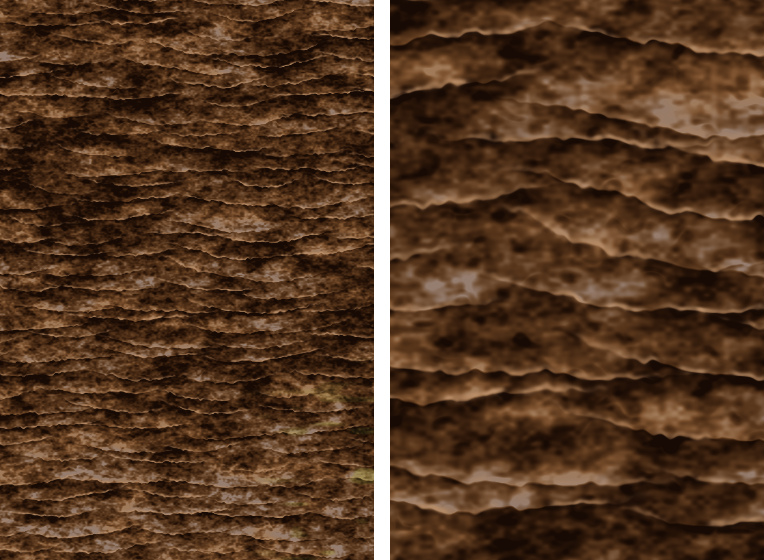
Left: the whole. Right: its middle third, enlarged.
This texture is drawn by a WebGL 2 fragment shader. Its source:

```glsl
#version 300 es
precision highp float;
// Weathered brown hide: long sagging folds stacked in loose rows.
// Each jittered cell holds one fold with a pale crest, a lit slope above and a
// shadow below; rough fractal mottling, cellular pits and sine bands vary the tone.

uniform vec2 u_resolution;
out vec4 fragColor;

const float ROWS = 32.0;          // fold rows per canvas height
const float COLUMNS = 5.8;        // fold cells per canvas height, along x
const float SAG = 0.45;           // rise of a fold toward its ends, in rows
const float SLOPE_LIGHT = 0.25;
const float SHADOW = 0.42;
const float CREST_WIDTH = 0.058;  // in rows
const float CREST_STRENGTH = 0.85;
const float BASE_TONE = 0.535;
const float MOTTLE = 1.45;
const float GRAIN = 0.27;
const float PITS = 0.24;
const vec2 MOTTLE_SCALE = vec2(20.0, 40.0);

const vec3 PIT    = vec3(0.09, 0.04, 0.015);
const vec3 DARK   = vec3(0.16, 0.08, 0.03);
const vec3 UMBER  = vec3(0.26, 0.15, 0.07);
const vec3 BROWN  = vec3(0.36, 0.22, 0.11);
const vec3 TAN    = vec3(0.50, 0.33, 0.19);
const vec3 PALE   = vec3(0.63, 0.48, 0.35);
const vec3 CREST  = vec3(0.73, 0.56, 0.41);
const vec3 ASH    = vec3(0.93, 1.02, 1.24);   // relative tint of greyed skin
const vec3 MOSS   = vec3(0.43, 0.40, 0.17);

float saturate(float v) { return clamp(v, 0.0, 1.0); }

float hash(vec2 p) {
  vec3 q = fract(p.xyx * 0.1031);
  q += dot(q, q.yzx + 33.33);
  return fract((q.x + q.y) * q.z);
}

float noise(vec2 p) {
  vec2 i = floor(p), f = fract(p);
  f = f * f * (3.0 - 2.0 * f);
  return mix(mix(hash(i), hash(i + vec2(1, 0)), f.x),
             mix(hash(i + vec2(0, 1)), hash(i + vec2(1, 1)), f.x), f.y);
}

float fbm(vec2 p) {
  float sum = 0.0, total = 0.0, amp = 0.5;
  for (int i = 0; i < 4; i++) {
    sum += amp * noise(p);
    total += amp;
    p = mat2(0.98, 0.2, -0.2, 0.98) * p * 2.03 + vec2(17.3, 9.1);
    amp *= 0.68;
  }
  return sum / total;
}

// Distance to the nearest scattered point
float cellular(vec2 p) {
  vec2 cell = floor(p);
  float nearest = 2.0;
  for (int y = -1; y <= 1; y++)
    for (int x = -1; x <= 1; x++) {
      vec2 id = cell + vec2(x, y);
      nearest = min(nearest, distance(p, id + vec2(hash(id), hash(id + 19.3))));
    }
  return nearest;
}

// Slow waves, a soft vertical valley and small ragged wobble
vec2 warp(vec2 p) {
  float valley = exp(-pow((p.x - 0.45) / 0.09, 2.0)) * smoothstep(0.25, 0.8, p.y);
  p.y += 0.016 * valley + 0.005 * sin(p.x * 13.0 + 3.0 * sin(p.y * 5.0));
  p.y += 0.007 * (noise(p * vec2(20.0, 14.0)) - 0.5);
  p.y += 0.004 * (noise(p * vec2(70.0, 50.0) + 40.0) - 0.5);
  p.y += 0.003 * (noise(p * vec2(190.0, 120.0) + 80.0) - 0.5);
  return p;
}

// Returns (relief shading, crest line) summed over neighbouring folds
vec2 folds(vec2 p) {
  vec2 g = p * vec2(COLUMNS, ROWS);
  float soft = max(0.03, 0.6 * ROWS / u_resolution.y);
  float relief = 0.0, crest = 0.0;
  for (int row = -2; row <= 2; row++) {
    float r = floor(g.y) + float(row);
    float x = g.x + hash(vec2(r, 71.0)) * 7.0 + 20.0;
    for (int col = -1; col <= 1; col++) {
      vec2 id = vec2(floor(x) + float(col), r + 50.0);
      float a = hash(id), b = hash(id + 31.7), c = hash(id + 77.1);
      float u = (x - id.x - 0.5 - 0.4 * (a - 0.5)) / mix(0.42, 0.78, b);
      float edge = r + 0.5 + 0.65 * (c - 0.5) + SAG * (u * u - 0.35)
                 + 0.5 * (fract(a * 13.0) - 0.5) * u;
      float d = g.y - edge;
      float taper = 1.0 - smoothstep(0.4, 1.0, abs(u));
      float lit = SLOPE_LIGHT * exp(-max(d, 0.0) / 0.38);
      float shade = SHADOW * exp(min(d, 0.0) / 0.22);
      relief += taper * mix(0.55, 1.15, b) * mix(-shade, lit, smoothstep(-soft, soft, d));
      float broken = smoothstep(0.15, 0.6, noise(vec2(x * 11.0, r * 3.7)));
      float line = exp(-pow((d - 0.04) / CREST_WIDTH, 2.0));
      crest += sqrt(taper) * broken * mix(0.35, 1.0, c) * line;
    }
  }
  return vec2(relief, min(crest, 1.0));
}

vec3 skinRamp(float tone) {
  float t = tone * 5.0;
  vec3 c = mix(PIT, DARK, saturate(t));
  c = mix(c, UMBER, saturate(t - 1.0));
  c = mix(c, BROWN, saturate(t - 2.0));
  c = mix(c, TAN, saturate(t - 3.0));
  return mix(c, PALE, saturate(t - 4.0));
}

void main() {
  vec2 p = gl_FragCoord.xy / u_resolution.y;
  vec2 relief = folds(warp(p));

  // Mottled skin with stains, pits and fine grain
  float mottle = fbm(p * MOTTLE_SCALE) - 0.5;
  float stain = smoothstep(0.53, 0.70, fbm(p * vec2(13.0, 27.0) + 60.0));
  float grain = noise(p * vec2(130.0, 210.0)) + noise(p * vec2(260.0, 340.0) + 7.0) - 1.0;
  vec2 ragged = p + 0.012 * vec2(noise(p * 90.0), noise(p * 90.0 + 30.0));
  float pits = 1.0 - smoothstep(0.08, 0.42, cellular(ragged * vec2(38.0, 75.0)));

  // Broad bands, paler toward the lower right
  float bands = -0.05 * cos(15.7 * (p.y - 0.38) + 1.2 * sin(p.x * 6.0));
  float lowRight = (1.0 - smoothstep(0.0, 0.36, p.y)) * mix(0.4, 1.0, smoothstep(0.2, 0.6, p.x));
  float tone = BASE_TONE + relief.x + MOTTLE * mottle + GRAIN * grain
             - 0.2 * stain - PITS * pits + bands + 0.13 * lowRight;

  vec3 color = skinRamp(tone);
  float ash = smoothstep(0.38, 0.66, fbm(p * vec2(9.0, 24.0) + 13.0) + 0.12 * lowRight);
  color *= mix(vec3(1.0), ASH, ash * smoothstep(0.45, 0.85, tone));
  float crest = relief.y * CREST_STRENGTH * smoothstep(-0.25, 0.5, tone);
  color = mix(color, CREST, crest * (0.85 + 0.5 * grain));

  // Sparse moss streaks
  float moss = smoothstep(0.72, 0.88, noise(p * vec2(17.0, 70.0) + 5.0))
             * smoothstep(0.4, 0.6, p.x) * (1.0 - smoothstep(0.2, 0.4, p.y));
  color = mix(color, MOSS * (0.4 + tone), 0.5 * moss);

  fragColor = vec4(color, 1.0);
}
```
